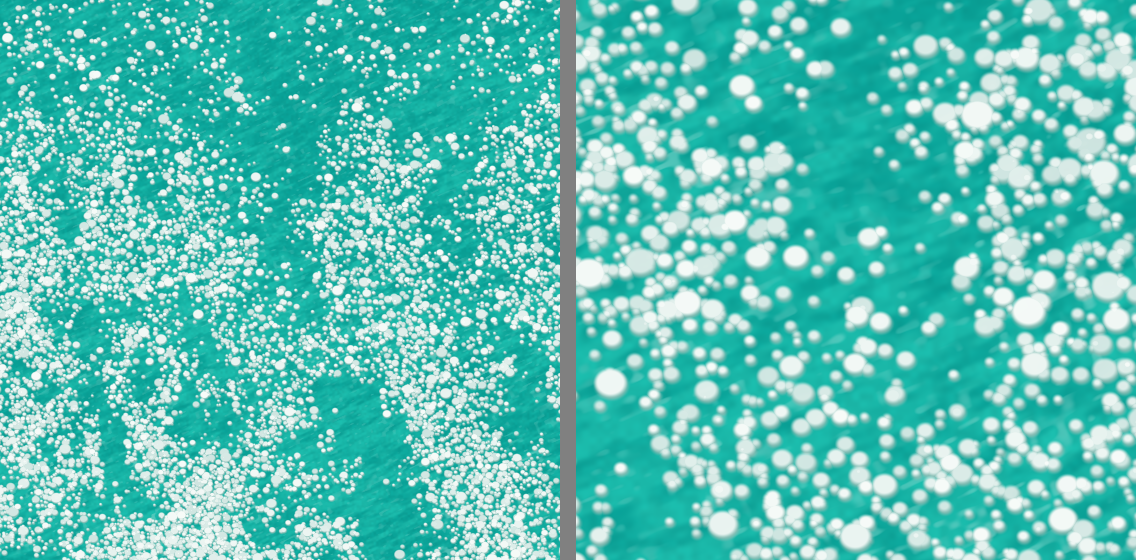
Left: the whole. Right: its middle third, enlarged.
This texture is drawn by a Shadertoy shader. Its source:

```glsl
// Sunlit teal surface covered with small white glints.
// Fibrous noise tints the ground; jittered grids of soft dots, thinned by a
// clumpy density field that thickens toward the lower left, form the glints.

#define FIBRE_ANGLE 0.42
#define FIBRE_FREQ vec2(34.0, 105.0)
#define GLINT_AMOUNT 1.45
#define GLINT_LAYERS 4
#define EDGE_SOFTNESS 0.0016
#define DEEP_TEAL vec3(0.035, 0.625, 0.585)
#define LIGHT_TEAL vec3(0.105, 0.725, 0.665)
#define PALE_TEAL vec3(0.46, 0.82, 0.78)
#define RIM_GREY vec3(0.60, 0.74, 0.71)
#define GLINT_WHITE vec3(0.97, 0.985, 0.975)

float hash(vec2 p) {
    vec3 q = fract(vec3(p.xyx) * 0.1031);
    q += dot(q, q.yzx + 33.33);
    return fract((q.x + q.y) * q.z);
}

float noise(vec2 p) {
    vec2 cell = floor(p), f = fract(p);
    f = f * f * (3.0 - 2.0 * f);
    float low = mix(hash(cell), hash(cell + vec2(1, 0)), f.x);
    float high = mix(hash(cell + vec2(0, 1)), hash(cell + vec2(1, 1)), f.x);
    return mix(low, high, f.y);
}

// Chance of a glint: vertical streaks and small clumps, dense at lower left
float glintDensity(vec2 p) {
    float slope = 0.10 + 0.75 * clamp(1.0 - p.y, 0.0, 1.0) * (1.0 - 0.5 * p.x);
    float streaks = noise(vec2(p.x * 10.0 + p.y * 1.5, p.y * 3.5) + 17.0);
    float clumps = noise(p * vec2(24.0, 20.0) + 41.0);
    float clump = 0.55 * streaks + 0.45 * clumps;
    return GLINT_AMOUNT * slope * smoothstep(0.22, 0.80, clump);
}

float softDisc(vec2 offset, float radius) {
    float d = length(offset * vec2(0.92, 1.05));
    return 1.0 - smoothstep(radius - EDGE_SOFTNESS, radius + EDGE_SOFTNESS, d);
}

// x: white core, y: shaded rim below the core
vec2 glintLayer(vec2 p, float cells, float minRadius, float maxRadius, float seed) {
    vec2 home = floor(p * cells);
    vec2 cover = vec2(0.0);
    for (int j = -1; j <= 1; j++)
    for (int i = -1; i <= 1; i++) {
        vec2 id = home + vec2(i, j);
        vec2 key = id + seed;
        vec2 jitter = vec2(hash(key + 3.7), hash(key + 71.3));
        vec2 center = (id + jitter) / cells;
        if (hash(key + 137.1) > glintDensity(center)) continue;
        float size = hash(key + 211.9);
        float radius = mix(minRadius, maxRadius, size * size);
        float strength = mix(0.65, 1.0, hash(key + 307.3));
        vec2 offset = p - center;
        float core = softDisc(offset, radius) * strength;
        float rim = softDisc(offset + vec2(-0.0006, 0.0015), radius + 0.0008);
        cover = max(cover, vec2(core, rim * 0.8));
    }
    return cover;
}

// Brushed teal with slanted fibres, fine grain and sparse pale flecks
vec3 ground(vec2 p) {
    float c = cos(FIBRE_ANGLE), s = sin(FIBRE_ANGLE);
    vec2 along = vec2(c * p.x + s * p.y, c * p.y - s * p.x);
    along.y += 0.012 * noise(p * 9.0);
    float fibre = noise(along * FIBRE_FREQ);
    float fine = noise(along * FIBRE_FREQ * 2.1 + 53.0);
    float broad = noise(p * vec2(5.0, 7.0) + 9.0);
    float tone = 0.40 * fibre + 0.35 * fine + 0.25 * broad;
    tone += 0.10 * (0.5 - p.y);
    vec3 color = mix(DEEP_TEAL, LIGHT_TEAL, smoothstep(0.25, 0.76, tone));
    color *= 0.965 + 0.07 * noise(p * 230.0);
    float fleck = smoothstep(0.66, 0.95, noise(along * vec2(110.0, 210.0) + 29.0));
    float fleckAmount = 0.25 + 0.4 * smoothstep(0.0, 0.5, glintDensity(p));
    return mix(color, PALE_TEAL, fleck * fleckAmount);
}

void mainImage(out vec4 fragColor, in vec2 fragCoord) {
    vec2 p = fragCoord / iResolution.y;
    vec3 color = ground(p);

    // Large glints first, then progressively smaller and denser ones
    vec2 cover = vec2(0.0);
    for (int k = 0; k < GLINT_LAYERS; k++) {
        float level = float(k);
        float shrink = pow(0.74, level);
        vec2 layer = glintLayer(p, 52.0 / shrink, 0.0042 * shrink,
                                0.0092 * shrink, 19.0 + 113.0 * level);
        cover = max(cover, layer);
    }

    color = mix(color, RIM_GREY, cover.y);
    color = mix(color, GLINT_WHITE, cover.x);
    fragColor = vec4(color, 1.0);
}
```
